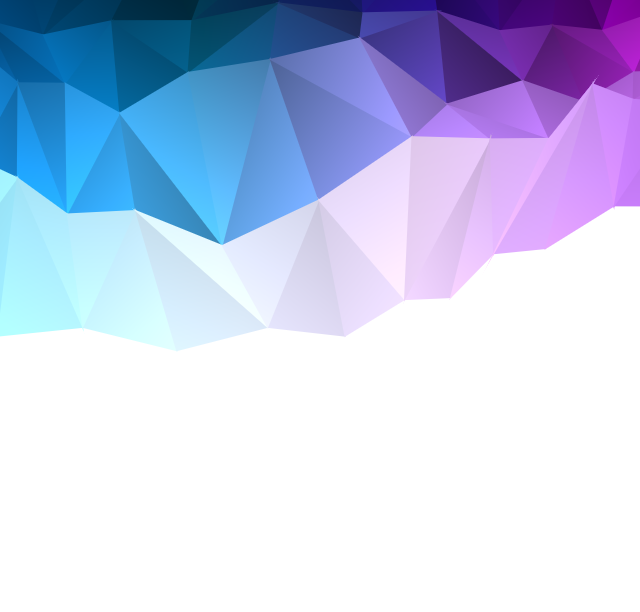
Write a WebGL 1 fragment shader that draws this background.

```glsl
precision highp float;
// Low-poly canopy of crystal facets over white: dark at the top, pale at its hem,
// running from blue on the left to violet on the right. Four strips of triangles
// are strung between wavy ridges, each facet shaded by a hashed linear gradient.

uniform vec2 u_resolution;

// A ridge is a row of mesh vertices; depth is measured down from the top edge.
struct Ridge {
  vec4 wave;   // mean depth, swing, frequency, column of the deepest point
  vec3 kink;   // zigzag, notch height, notch column
  vec3 shift;  // sideways drift, sway, column of the strongest sway
};

// Colours of a strip from left to right, and how strongly its facets differ.
struct Palette {
  vec3 left;
  vec3 midLeft;
  vec3 midRight;
  vec3 right;
  float contrast;
};

const Ridge HEM   = Ridge(vec4(0.421, 0.136, 0.30, 2.0), vec3(0.016, 0.0, 0.0), vec3(0.026, 0.059, 4.0));
const Ridge MAIN  = Ridge(vec4(0.258, 0.106, 0.503, 2.3), vec3(-0.011, 0.068, 5.0), vec3(0.033, 0.065, 6.0));
const Ridge UPPER = Ridge(vec4(0.125, 0.041, 1.05, 1.7), vec3(0.019, -0.034, 6.0), vec3(-0.007, 0.049, 7.0));
const Ridge CREST = Ridge(vec4(0.030, 0.019, 0.90, 1.0), vec3(-0.008, 0.0, 0.0), vec3(-0.026, 0.042, 6.0));
const Ridge ROOF  = Ridge(vec4(-0.10, 0.0, 0.0, 0.0), vec3(0.0), vec3(0.0));

const Palette PALE = Palette(vec3(0.62, 0.92, 1.0), vec3(0.88, 0.94, 1.0),
                             vec3(0.94, 0.84, 0.99), vec3(0.80, 0.50, 1.0), 0.12);
const Palette VIVID = Palette(vec3(0.08, 0.56, 0.90), vec3(0.30, 0.66, 0.88),
                              vec3(0.66, 0.50, 0.92), vec3(0.78, 0.42, 0.96), 0.34);
const Palette DEEP = Palette(vec3(0.02, 0.40, 0.68), vec3(0.01, 0.29, 0.40),
                             vec3(0.28, 0.20, 0.56), vec3(0.58, 0.10, 0.66), 0.55);
const Palette NIGHT = Palette(vec3(0.0, 0.24, 0.42), vec3(0.0, 0.16, 0.22),
                              vec3(0.12, 0.04, 0.42), vec3(0.38, 0.0, 0.46), 0.55);

const vec3 PAPER = vec3(1.0);
const int COLUMNS = 11;
const float FIRST_COLUMN = -1.0;
const float COLUMN_START = 0.026;
const float COLUMN_STEP = 0.107;
const float SWAY_RATE = 0.7;
const float GRADIENT = 5.0;      // slope of the shading inside a facet
const float LIGHT_SPREAD = 2.4;  // range of gradient angles around straight down

float hash(vec2 v) {
  return fract(sin(dot(v, vec2(127.1, 311.7))) * 43758.5453);
}

vec2 ridgeVertex(Ridge r, float i) {
  float x = COLUMN_START + COLUMN_STEP * i + r.shift.x
          + r.shift.y * cos(SWAY_RATE * (i - r.shift.z));
  float n = i - r.kink.z;
  float depth = r.wave.x + r.wave.y * cos(r.wave.z * (i - r.wave.w))
              + r.kink.x * (1.0 - 2.0 * mod(i, 2.0))
              - r.kink.y * cos(1.75 * n) * exp(-n * n / 6.0);
  return vec2(x, 1.0 - depth);
}

vec3 ramp(Palette c, float x) {
  float t = clamp(x, 0.0, 1.0) * 3.0;
  vec3 color = mix(c.left, c.midLeft, min(t, 1.0));
  color = mix(color, c.midRight, clamp(t - 1.0, 0.0, 1.0));
  return mix(color, c.right, clamp(t - 2.0, 0.0, 1.0));
}

// Signed distance from the line a-b, positive on its right.
float sideDistance(vec2 p, vec2 a, vec2 b) {
  vec2 e = normalize(b - a);
  return dot(p - a, vec2(e.y, -e.x));
}

void paintFacet(inout vec3 color, vec2 p, vec2 a, vec2 b, vec2 c, Palette pal, vec2 id) {
  float turn = sideDistance(c, a, b) > 0.0 ? -1.0 : 1.0;
  float d = max(turn * sideDistance(p, a, b),
                max(turn * sideDistance(p, b, c), turn * sideDistance(p, c, a)));
  // Fading only outside the edge lets neighbours overlap without seams.
  float cover = clamp(1.0 - d * min(u_resolution.x, u_resolution.y), 0.0, 1.0);
  vec2 center = (a + b + c) / 3.0;
  float angle = (hash(id + 7.3) - 0.5) * LIGHT_SPREAD;
  vec2 light = vec2(sin(angle), -cos(angle));
  float shade = hash(id) - 0.5 + GRADIENT * dot(p - center, light);
  vec3 tint = ramp(pal, mix(center.x, p.x, 0.4)) * (1.0 + pal.contrast * shade);
  color = mix(color, clamp(tint, 0.0, 1.0), cover);
}

// Fills the band between two ridges with triangles, alternating the diagonals.
void paintStrip(inout vec3 color, vec2 p, Ridge low, Ridge high, Palette pal, float seed) {
  vec2 a = ridgeVertex(low, FIRST_COLUMN);
  vec2 c = ridgeVertex(high, FIRST_COLUMN);
  for (int k = 0; k < COLUMNS; k++) {
    float i = FIRST_COLUMN + float(k) + 1.0;
    vec2 b = ridgeVertex(low, i);
    vec2 d = ridgeVertex(high, i);
    bool rising = mod(i, 2.0) < 0.5;
    paintFacet(color, p, a, b, rising ? d : c, pal, vec2(i, seed));
    paintFacet(color, p, c, d, rising ? a : b, pal, vec2(i, seed + 0.5));
    a = b;
    c = d;
  }
}

void main() {
  vec2 p = gl_FragCoord.xy / u_resolution;
  vec3 color = PAPER;
  paintStrip(color, p, CREST, ROOF, NIGHT, 1.0);
  paintStrip(color, p, UPPER, CREST, DEEP, 2.0);
  paintStrip(color, p, MAIN, UPPER, VIVID, 3.0);
  paintStrip(color, p, HEM, MAIN, PALE, 4.0);
  gl_FragColor = vec4(color, 1.0);
}
```
